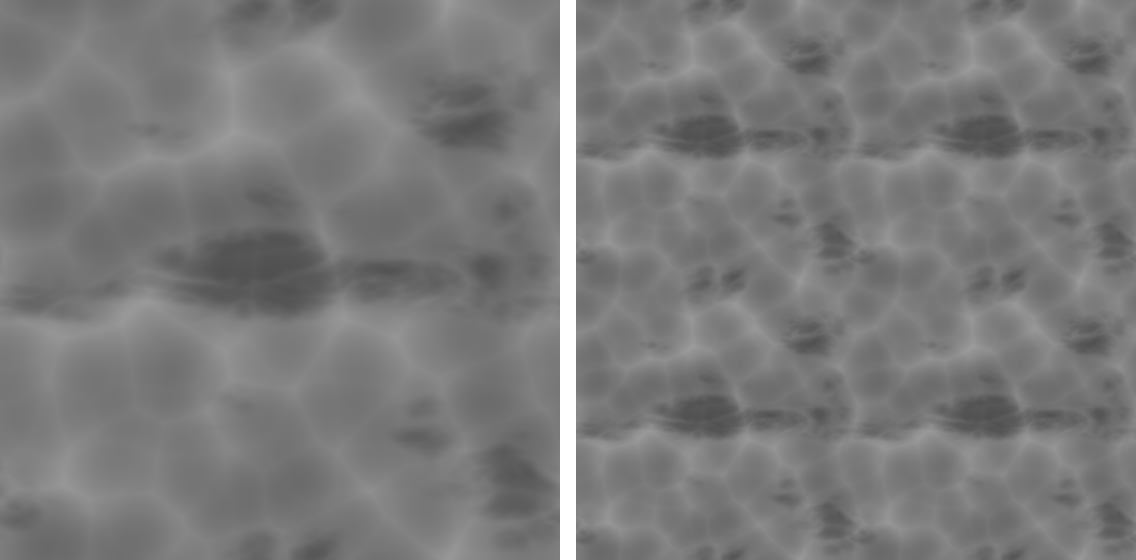
Left: one tile. Right: repeated 2 by 2.
Reproduce this texture procedurally as a WebGL 1 fragment shader.

```glsl
precision highp float;

uniform vec2 u_resolution;

// Tuning: tones
const float BASE_TONE = 0.441;
const float CELL_GAIN = 0.17;
const float FINE_CELL_GAIN = 0.05;
const float CLOUD_GAIN = 0.08;
const float PATCH_DEPTH = 0.14;

// Tuning: whole repeats across the canvas
const vec2 CELL_REPEATS = vec2(7.0);
const vec2 FINE_CELL_REPEATS = vec2(10.0);
const vec2 CLOUD_REPEATS = vec2(4.0);
const vec2 PATCH_REPEATS = vec2(3.0, 5.0);
const vec2 WARP_REPEATS = vec2(6.0);

// Tuning: shapes
const float JITTER = 0.85;
const float WARP = 0.022;
const float PATCH_START = 0.08;
const float PATCH_FULL = 0.58;
const float FOLD_MEAN = 0.2;
const float TAU = 6.2831853;

vec2 hash2(vec2 p, float seed) {
  vec3 q = fract(vec3(p.xyx + seed * 17.3) * vec3(0.1031, 0.1030, 0.0973));
  q += dot(q, q.yzx + 33.33);
  return fract((q.xx + q.yz) * q.zy);
}

// Gradient noise, wrapping after a whole number of repeats
float cornerSlope(vec2 corner, vec2 offset, vec2 repeats, float seed) {
  float angle = TAU * hash2(mod(corner, repeats), seed).x;
  return dot(vec2(cos(angle), sin(angle)), offset);
}

float gradientNoise(vec2 uv, vec2 repeats, float seed) {
  vec2 p = uv * repeats;
  vec2 i = floor(p);
  vec2 f = p - i;
  vec2 w = f * f * f * (f * (f * 6.0 - 15.0) + 10.0);
  vec2 e = vec2(1.0, 0.0);
  float low = mix(cornerSlope(i, f, repeats, seed),
                  cornerSlope(i + e.xy, f - e.xy, repeats, seed), w.x);
  float high = mix(cornerSlope(i + e.yx, f - e.yx, repeats, seed),
                   cornerSlope(i + e.xx, f - e.xx, repeats, seed), w.x);
  return mix(low, high, w.y);
}

// Squared distance to the nearest scattered point: soft pits, creased rims
float cellPits(vec2 uv, vec2 repeats, float seed) {
  vec2 p = uv * repeats;
  vec2 i = floor(p);
  vec2 f = p - i;
  float nearest = 4.0;
  for (int y = -1; y <= 1; y++) {
    for (int x = -1; x <= 1; x++) {
      vec2 cell = vec2(float(x), float(y));
      vec2 point = 0.5 + JITTER * (hash2(mod(i + cell, repeats), seed) - 0.5);
      vec2 d = cell + point - f;
      nearest = min(nearest, dot(d, d));
    }
  }
  return nearest;
}

// Broad noise with folded octaves, which cut sharp creases into the patches
float foldedNoise(vec2 uv, vec2 repeats, float seed) {
  float sum = gradientNoise(uv, repeats, seed);
  float gain = 0.6;
  for (int octave = 1; octave <= 3; octave++) {
    repeats *= 2.0;
    float fold = abs(gradientNoise(uv, repeats, seed + float(octave)));
    sum += gain * (fold - FOLD_MEAN);
    gain *= 0.4;
  }
  return sum;
}

void main() {
  vec2 uv = gl_FragCoord.xy / u_resolution;
  vec2 warp = vec2(gradientNoise(uv, WARP_REPEATS, 1.0),
                   gradientNoise(uv, WARP_REPEATS, 2.0));
  vec2 bent = uv + WARP * warp;

  // Cells with pale rims
  float tone = BASE_TONE;
  tone += CELL_GAIN * cellPits(bent, CELL_REPEATS, 3.0);
  tone += FINE_CELL_GAIN * cellPits(bent, FINE_CELL_REPEATS, 4.0);

  // Broad clouds and dark smoky patches
  tone += CLOUD_GAIN * gradientNoise(uv, CLOUD_REPEATS, 5.0);
  float smoke = foldedNoise(bent, PATCH_REPEATS, 6.0);
  tone -= PATCH_DEPTH * smoothstep(PATCH_START, PATCH_FULL, smoke);

  gl_FragColor = vec4(vec3(tone), 1.0);
}
```
